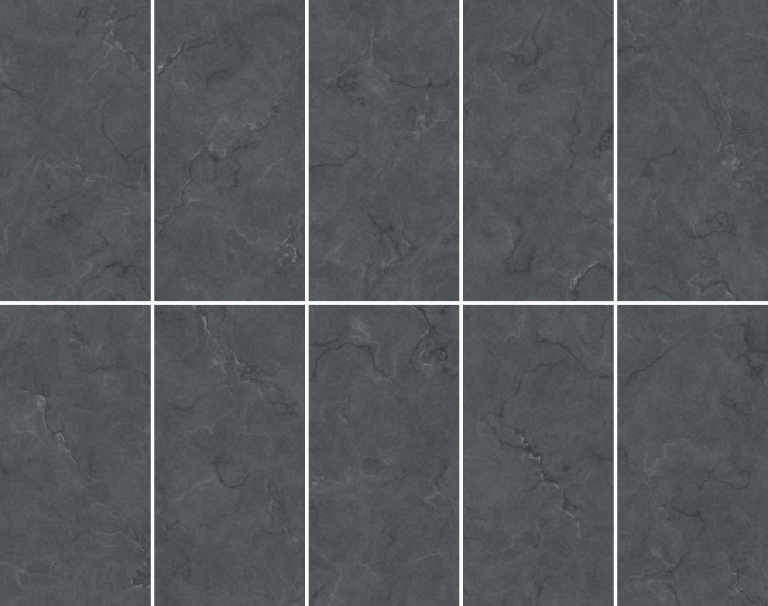
Give the GLSL for this texture, as a Shadertoy shader.

```glsl
float hash(vec2 p) {
    vec3 q = fract(p.xyx * 0.1031);
    q += dot(q, q.yzx + 33.33);
    return fract((q.x + q.y) * q.z);
}

float cornerSlope(vec2 corner, vec2 offset) {
    float angle = 6.2832 * hash(corner);
    return dot(vec2(cos(angle), sin(angle)), offset);
}

float gradientNoise(vec2 p) {
    vec2 i = floor(p), f = p - i;
    vec2 u = f * f * f * (f * (f * 6.0 - 15.0) + 10.0);
    vec2 e = vec2(1.0, 0.0);
    float low = mix(cornerSlope(i, f), cornerSlope(i + e, f - e), u.x);
    float high = mix(cornerSlope(i + e.yx, f - e.yx), cornerSlope(i + 1.0, f - 1.0), u.x);
    return mix(low, high, u.y);
}

float fbm(vec2 p) {
    float sum = 0.0, amplitude = 0.5;
    for (int i = 0; i < 5; i++) {
        sum += amplitude * gradientNoise(p);
        p = mat2(1.6, 1.2, -1.2, 1.6) * p + 7.3;
        amplitude *= 0.5;
    }
    return sum;
}

// Thin line along the zero crossings of a field
float crease(float field, float width) {
    return exp(-abs(field) / width);
}

// Brightness change of the stone; p spans one tile width
float marble(vec2 p, vec2 tile) {
    vec2 s = p + tile * vec2(13.0, 19.0) + 40.0;
    vec2 warp = vec2(fbm(s * 2.0), fbm(s * 2.0 + 9.0));
    float rough = fbm(s * 9.0 + warp);
    float lean = tile.y > 0.5 && abs(tile.x - 2.0) < 1.5 ? 1.0 : -1.0;

    // Clouds and grain
    float tone = 0.065 * fbm(s * 2.5 + 1.5 * warp) + 0.06 * fbm(s * 11.0 + 3.0 * warp);
    tone += 0.035 * gradientNoise(s * 45.0);

    // Fine dark cracks and pale scratches
    float crackMask = smoothstep(-0.05, 0.3, gradientNoise(s * 2.3 + 5.0));
    tone -= 0.075 * crackMask * crease(gradientNoise(s * 2.0 + 1.4 * warp) + 0.12 * rough, 0.022);
    float scratchMask = smoothstep(0.0, 0.4, gradientNoise(s * 3.1 + 21.0));
    tone += 0.07 * scratchMask * crease(gradientNoise(s * 4.0 + 2.0 * warp + 13.0) + 0.2 * rough, 0.03);

    // Slanted veins: pale broken core, dark rim, crackled halo
    for (int i = 0; i < 3; i++) {
        vec2 seed = tile + float(i) * vec2(7.0, 11.0) + 3.0;
        float angle = lean * mix(0.3, 0.85, hash(seed));
        vec2 along = vec2(sin(angle), cos(angle));
        float shift = (float(i) - 1.0) * 0.55 + 0.4 * (hash(seed + 50.0) - 0.5);
        float across = dot(p, vec2(along.y, -along.x)) - shift;
        across += 0.5 * warp.x + 0.17 * rough;
        float span = gradientNoise(vec2(dot(p, along) * 1.7, hash(seed + 90.0) * 60.0));
        float strength = smoothstep(-0.2, 0.4, span) * mix(0.35, 1.0, hash(seed + 20.0));
        float broken = smoothstep(-0.25, 0.4, gradientNoise(s * 16.0 + float(i)));
        float crackle = crease(gradientNoise(s * 9.0 + 3.0 * warp) + 0.4 * rough, 0.06);
        tone += strength * broken * 0.24 * crease(across, 0.009);
        tone -= strength * 0.09 * crease(across - 0.025, 0.013);
        tone += strength * crease(across, 0.08) * (0.09 * crackle + 0.06 * rough);
    }
    return tone;
}

void mainImage(out vec4 fragColor, in vec2 fragCoord) {
    vec2 position = fragCoord / iResolution.x;
    vec2 size = vec2(1.0, iResolution.y / iResolution.x);
    float joint = 0.0047, pixel = 1.0 / iResolution.x;

    // Five by two tiles, with joints only between them
    vec2 pitch = (size + joint) / vec2(5.0, 2.0);
    vec2 shifted = position + 0.5 * joint;
    vec2 tile = floor(shifted / pitch);
    vec2 local = shifted - (tile + 0.5) * pitch;
    vec2 inset = 0.5 * pitch - abs(local) - 0.5 * joint;
    float cover = smoothstep(-0.5 * pixel, 0.5 * pixel, min(inset.x, inset.y));

    vec3 slate = vec3(0.315, 0.338, 0.346) + marble(local / pitch.x, tile);
    vec3 grout = vec3(0.985);
    fragColor = vec4(mix(grout, slate, cover), 1.0);
}
```
